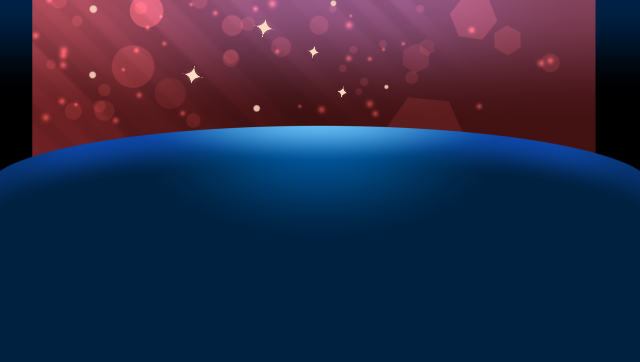
Write a Shadertoy shader that draws this background.

```glsl
#define SIDE_MARGIN 0.0505
#define DOME_TOP 0.1966
#define DOME_RADII vec2(0.521, 0.0977)
#define NAVY vec3(0.0, 0.13, 0.25)
#define ROYAL vec3(0.05, 0.27, 0.64)
#define SKY vec3(0.39, 0.72, 0.94)
#define ROSE vec3(0.72, 0.31, 0.37)
#define PURPLE vec3(0.59, 0.35, 0.53)
#define MAROON vec3(0.26, 0.07, 0.075)
#define CREAM vec3(1.0, 0.86, 0.76)
#define CORAL vec3(0.95, 0.38, 0.36)
#define DOT_COUNT 64

float hash(float n) {
    return fract(sin(n * 127.1) * 43758.5453);
}

// Soft-edged coverage of a signed distance
float fill(float dist, float soft) {
    return 1.0 - smoothstep(-soft, soft, dist);
}

// One-dimensional noise with firm steps, for the light rays
float rayNoise(float x) {
    float cell = floor(x);
    return mix(hash(cell), hash(cell + 1.0), smoothstep(0.3, 0.7, fract(x)));
}

// Translucent disc with a slightly brighter rim
float bokeh(vec2 p, float radius, float soft) {
    float d = length(p) - radius;
    return fill(d, soft) * 0.8 + 0.2 * fill(abs(d), soft * 2.0);
}

// Lens-flare hexagon with a faint body and rim
float hexagon(vec2 p, float radius, float angle, float soft) {
    float c = cos(angle), s = sin(angle);
    vec2 q = abs(mat2(c, -s, s, c) * p);
    float d = max(q.x * 0.866 + q.y * 0.5, q.y) - radius * 0.866;
    return 0.65 * fill(d, soft) + 0.35 * fill(abs(d), soft * 1.5);
}

// Four-pointed star with a small halo
float sparkle(vec2 p, float radius, float soft) {
    float c = cos(0.2), s = sin(0.2);
    vec2 q = sqrt(abs(mat2(c, -s, s, c) * p));
    float star = fill((q.x + q.y) * (q.x + q.y) - radius, soft * 2.0);
    return star + 0.4 * exp(-dot(p, p) / (radius * radius * 0.15));
}

vec3 panelColor(vec2 p, float soft) {
    // Rose to purple along the top, sinking into maroon
    vec3 upper = mix(ROSE, PURPLE, smoothstep(0.05, 0.48, p.x));
    upper = mix(upper, vec3(0.52, 0.26, 0.36), smoothstep(0.62, 0.93, p.x));
    vec3 lower = mix(vec3(0.4, 0.12, 0.13), MAROON, smoothstep(0.05, 0.5, p.x));
    vec3 col = mix(upper, lower, smoothstep(-0.02, 0.19, p.y));

    // Diagonal rays
    float ray = rayNoise((p.x - p.y) * 32.0) - 0.5;
    col *= 1.0 + 0.24 * ray * (1.0 - smoothstep(0.4, 0.8, p.x));

    // Large discs
    col += CORAL * 0.32 * bokeh(p - vec2(0.229, 0.017), 0.026, soft);
    col += CORAL * 0.17 * bokeh(p - vec2(0.208, 0.104), 0.033, soft);
    col += CORAL * 0.09 * bokeh(p - vec2(0.266, 0.146), 0.024, soft);
    col += CORAL * 0.18 * bokeh(p - vec2(0.363, 0.040), 0.016, soft);

    // Hexagons
    col += CORAL * 0.22 * hexagon(p - vec2(0.740, 0.027), 0.037, 0.15, soft);
    col += CORAL * 0.17 * hexagon(p - vec2(0.793, 0.063), 0.023, 0.5, soft);
    col += CORAL * 0.13 * hexagon(p - vec2(0.650, 0.091), 0.023, 0.6, soft);
    col += CORAL * 0.12 * hexagon(p - vec2(0.667, 0.074), 0.013, 0.5, soft);
    col += CORAL * 0.16 * hexagon(p - vec2(0.664, 0.210), 0.063, 0.1, soft);

    // Scattered dots, denser to the upper left: discs, red glows and cream points
    for (int i = 0; i < DOT_COUNT; i++) {
        float id = float(i) + 1.0;
        vec2 center = vec2(mix(0.055, 0.92, pow(hash(id), 1.5)),
                           0.19 * pow(hash(id + 71.3), 1.2));
        float kind = hash(id + 143.7);
        float size = hash(id + 219.1);
        vec2 q = p - center;
        if (kind < 0.35) {
            col += CORAL * 0.13 * bokeh(q, mix(0.005, 0.016, size), soft);
        } else if (kind < 0.8) {
            float radius = mix(0.003, 0.009, size);
            col += CORAL * 0.42 * exp(-dot(q, q) / (radius * radius * 0.5));
        } else {
            float dotMask = fill(length(q) - mix(0.003, 0.006, size), soft);
            col = mix(col, CREAM, 0.85 * dotMask);
        }
    }

    // Sparkles
    float stars = sparkle(p - vec2(0.301, 0.118), 0.017, soft)
                + sparkle(p - vec2(0.413, 0.043), 0.017, soft)
                + sparkle(p - vec2(0.490, 0.081), 0.011, soft)
                + sparkle(p - vec2(0.535, 0.144), 0.010, soft);
    return mix(col, CREAM, min(stars, 1.0));
}

vec3 domeColor(vec2 p, float depth) {
    float side = abs(p.x - 0.5);
    float rim = 1.0 - smoothstep(0.0, 0.065, depth);
    vec3 col = mix(NAVY, ROYAL, rim * (1.0 - 0.55 * smoothstep(0.36, 0.52, side)));

    // Broad blue pool, then the bright cap
    float pool = length((p - vec2(0.5, 0.2)) / vec2(0.32, 0.185));
    col = mix(col, vec3(0.0, 0.36, 0.65), 1.0 - smoothstep(0.0, 1.0, pool));
    float cap = length((p - vec2(0.5, 0.193)) / vec2(0.31, 0.062));
    return mix(col, SKY, 1.0 - smoothstep(0.0, 1.0, cap));
}

void mainImage(out vec4 fragColor, in vec2 fragCoord) {
    // Width-based units, measured down from the top edge
    float soft = 1.0 / iResolution.x;
    vec2 p = vec2(fragCoord.x, iResolution.y - fragCoord.y) * soft;

    // Side walls and central panel
    vec3 wall = vec3(0.0, 0.13, 0.27) * (1.0 - smoothstep(0.0, 0.15, p.y));
    float panel = fill(abs(p.x - 0.5) - (0.5 - SIDE_MARGIN) + 0.019 * step(0.5, p.x), soft * 0.6);
    vec3 col = mix(wall, panelColor(p, soft), panel);

    // Elliptical dome in front
    float across = (p.x - 0.5) / DOME_RADII.x;
    float arc = sqrt(max(0.0, 1.0 - across * across));
    float depth = p.y - DOME_TOP - DOME_RADII.y * (1.0 - arc);
    float dome = fill(-depth, max(fwidth(depth), soft) * 0.7);
    col = mix(col, domeColor(p, max(depth, 0.0)), dome);

    fragColor = vec4(clamp(col, 0.0, 1.0), 1.0);
}
```
